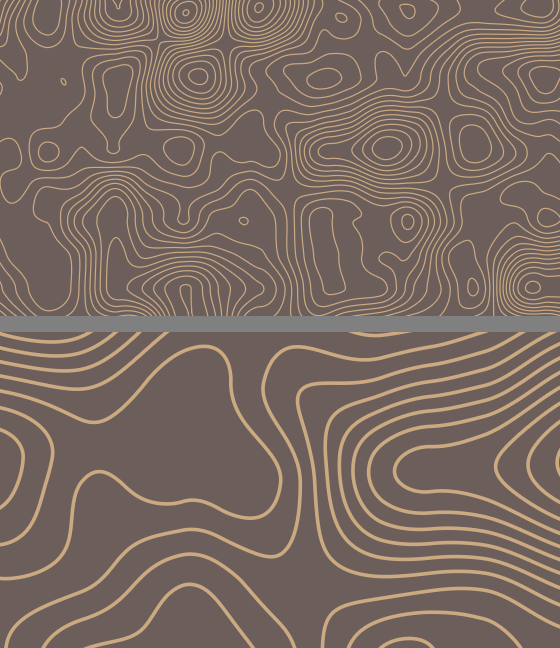
Top: the whole. Bottom: its middle third, enlarged.
This pattern is drawn by a Shadertoy shader. Its source:

```glsl
// Topographic contour map: thin tan height lines on a flat brown ground.
// Heights are layered value noise with exact slopes; dividing the level
// offset by the slope keeps every line equally wide.

const vec3 GROUND_COLOR = vec3(0.42, 0.37, 0.355);
const vec3 LINE_COLOR = vec3(0.80, 0.665, 0.505);
const float HILL_FREQUENCY = 4.5;   // noise cells per canvas height
const float DETAIL_GAIN = 0.17;     // strength of each finer layer
const int LAYERS = 2;
const float LEVELS = 17.0;          // contours per unit of height
const float LINE_WIDTH = 0.0038;    // fraction of canvas height

float hash(vec2 p) {
    return fract(sin(dot(p, vec2(127.1, 311.7))) * 43758.5453);
}

// Value noise: x holds the height, yz its gradient.
vec3 valueNoise(vec2 p) {
    vec2 cell = floor(p);
    vec2 f = p - cell;
    vec2 blend = f * f * (3.0 - 2.0 * f);
    vec2 slope = 6.0 * f * (1.0 - f);

    float a = hash(cell);
    float b = hash(cell + vec2(1.0, 0.0));
    float c = hash(cell + vec2(0.0, 1.0));
    float d = hash(cell + vec2(1.0, 1.0));
    float twist = a - b - c + d;

    float height = a + (b - a) * blend.x + (c - a) * blend.y
                 + twist * blend.x * blend.y;
    vec2 gradient = slope * (vec2(b - a, c - a) + twist * blend.yx);
    return vec3(height, gradient);
}

// Sum of noise layers, with the gradient per unit of p.
vec3 terrain(vec2 p, float frequency, float gain) {
    vec3 sum = vec3(0.0);
    float amplitude = 1.0;
    for (int i = 0; i < LAYERS; i++) {
        vec2 shift = vec2(17.3, 41.6) * float(i + 1);
        vec3 n = valueNoise(p * frequency + shift);
        sum += amplitude * vec3(n.x, n.yz * frequency);
        amplitude *= gain;
        frequency *= 2.1;
    }
    return sum;
}

// Distance to the nearest contour, in the units of the terrain plane.
float contourDistance(vec3 ground, float levels) {
    float offset = abs(fract(ground.x * levels) - 0.5);
    return offset / max(length(ground.yz) * levels, 0.001);
}

// Antialiased coverage of a line of the given width.
float lineCoverage(float dist, float width, float pixel) {
    return clamp(0.5 + (0.5 * width - dist) / pixel, 0.0, 1.0);
}

void mainImage(out vec4 fragColor, in vec2 fragCoord) {
    vec2 uv = fragCoord / iResolution.y;
    float pixel = 1.0 / iResolution.y;

    vec3 ground = terrain(uv, HILL_FREQUENCY, DETAIL_GAIN);
    float dist = contourDistance(ground, LEVELS);
    float line = lineCoverage(dist, LINE_WIDTH, pixel);

    fragColor = vec4(mix(GROUND_COLOR, LINE_COLOR, line), 1.0);
}
```
